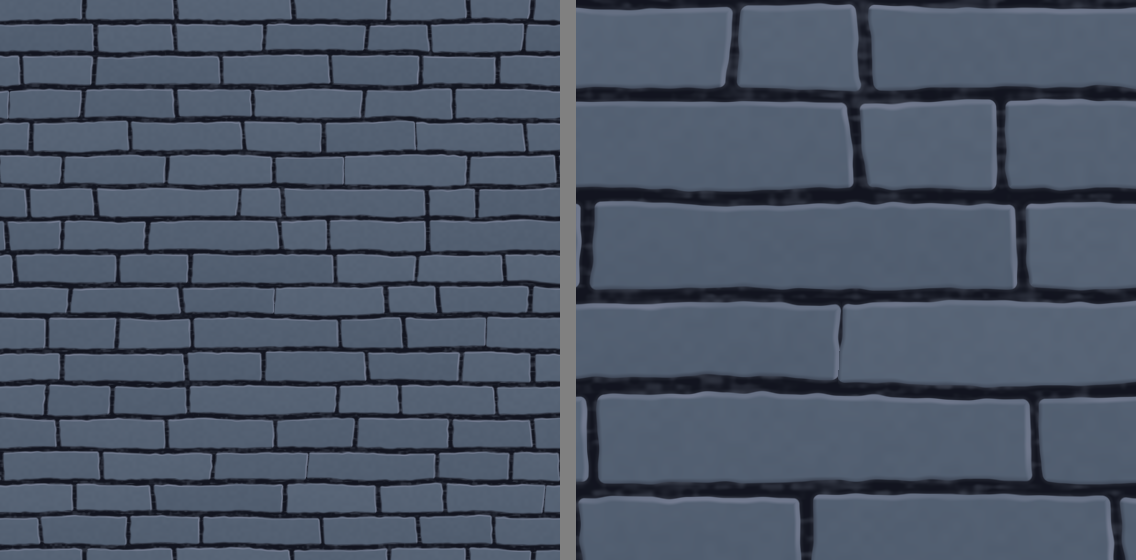
Left: the whole. Right: its middle third, enlarged.
This texture is drawn by a WebGL 2 fragment shader. Its source:

```glsl
#version 300 es
precision highp float;

uniform vec2 u_resolution;
out vec4 fragColor;

// Layout, in canvas units unless noted
const float ROWS = 17.0;
const float COLUMNS = 6.0;
const float ROW_PHASE = 0.63;       // in rows
const float COLUMN_PHASE = 0.35;    // in columns
const float COLUMN_JITTER = 0.68;   // in columns
const float BED_HALF_WIDTH = 0.0042;
const float JOINT_HALF_WIDTH = 0.0034;
const float HAIRLINE_HALF_WIDTH = 0.0004;
const float HAIRLINE_CHANCE = 0.1;
const float JOINT_SLANT = 0.07;     // in columns
const float BED_WOBBLE = 0.09;      // in rows
const float CORNER_RADIUS = 0.004;
const float EDGE_ROUGHNESS = 0.0022;
const float BEVEL_WIDTH = 0.0042;
const float TONE_VARIATION = 0.022;

const vec3 FACE = vec3(0.33, 0.38, 0.45);
const vec3 HIGHLIGHT = vec3(0.45, 0.48, 0.56);
const vec3 SHADE = vec3(0.23, 0.26, 0.32);
const vec3 MORTAR_DARK = vec3(0.07, 0.08, 0.12);
const vec3 MORTAR_LIGHT = vec3(0.22, 0.24, 0.29);

float hash(vec2 p) {
    return fract(sin(dot(p, vec2(127.1, 311.7))) * 43758.5453);
}

// Value noise that wraps once per canvas
float noise(vec2 uv, vec2 cells) {
    vec2 p = uv * cells;
    vec2 i = floor(p);
    vec2 f = fract(p);
    f = f * f * (3.0 - 2.0 * f);
    vec2 a = mod(i, cells);
    vec2 b = mod(i + 1.0, cells);
    return mix(mix(hash(a), hash(vec2(b.x, a.y)), f.x),
               mix(hash(vec2(a.x, b.y)), hash(b), f.x), f.y);
}

// Height of a bed joint, in rows
float bedHeight(float index, float x) {
    float k = mod(index, ROWS);
    float wave = noise(vec2(x, k / ROWS), vec2(14.0, ROWS)) - 0.5;
    return index + BED_WOBBLE * (hash(vec2(k, 7.3)) - 0.5 + wave);
}

// Position of an upright joint, in columns
float jointPosition(float index, float row, float v) {
    vec2 id = vec2(mod(index, COLUMNS), row);
    float jitter = COLUMN_JITTER * (hash(id + 3.7) - 0.5);
    float slant = JOINT_SLANT * (hash(id + 19.1) - 0.5) * (v - 0.5);
    return index + jitter + slant;
}

float jointHalfWidth(float index, float row) {
    float h = hash(vec2(mod(index, COLUMNS), row) + 41.9);
    return h < HAIRLINE_CHANCE ? HAIRLINE_HALF_WIDTH : JOINT_HALF_WIDTH * (0.75 + 0.45 * h);
}

void main() {
    vec2 uv = gl_FragCoord.xy / u_resolution;
    float pixel = 1.0 / min(u_resolution.x, u_resolution.y);

    // Row and its bed joints
    float y = uv.y * ROWS + ROW_PHASE;
    float nearest = floor(y + 0.5);
    float row = y < bedHeight(nearest, uv.x) ? nearest - 1.0 : nearest;
    float bottom = bedHeight(row, uv.x);
    float top = bedHeight(row + 1.0, uv.x);
    float v = (y - bottom) / (top - bottom);
    float rowId = mod(row, ROWS);

    // Joints on either side
    float x = uv.x * COLUMNS - COLUMN_PHASE - 0.5 * mod(rowId + 1.0, 2.0);
    float cell = floor(x);
    float left = -1e3, right = 1e3, leftId = 0.0, rightId = 0.0;
    for (float i = -1.0; i <= 2.0; i++) {
        float p = jointPosition(cell + i, rowId, v);
        if (p <= x && p > left) { left = p; leftId = cell + i; }
        if (p > x && p < right) { right = p; rightId = cell + i; }
    }
    vec2 brick = vec2(mod(leftId, COLUMNS), rowId);
    float along = (x - left) / (right - left) - 0.5;

    // Distance inward from each brick edge, with slight tilt and ragged rim
    float rough = EDGE_ROUGHNESS * (noise(uv, vec2(90.0)) - 0.5);
    float tilt = 0.003 * along * (hash(brick + 5.5) - 0.5);
    float inset = BED_HALF_WIDTH * (0.85 + 0.4 * hash(brick + 8.8));
    float dLeft = (x - left) / COLUMNS - jointHalfWidth(leftId, rowId);
    float dRight = (right - x) / COLUMNS - jointHalfWidth(rightId, rowId);
    float dBottom = (y - bottom) / ROWS - inset + tilt;
    float dTop = (top - y) / ROWS - inset - tilt;
    vec2 q = CORNER_RADIUS - vec2(min(dLeft, dRight), min(dBottom, dTop));
    float inside = CORNER_RADIUS - length(max(q, 0.0)) - min(max(q.x, q.y), 0.0) + rough;

    // Face with bevelled rim
    float wear = noise(uv, vec2(40.0, 60.0));
    vec3 face = FACE + TONE_VARIATION * (hash(brick + 2.2) - 0.5);
    face += 0.012 * (v - 0.5) + 0.012 * (noise(uv, vec2(150.0)) - 0.5);
    float shade = 1.0 - smoothstep(0.0, BEVEL_WIDTH * 0.7, min(dBottom, dLeft) + rough);
    float lit = 1.0 - smoothstep(BEVEL_WIDTH * 0.4, BEVEL_WIDTH, min(dTop, dRight) + rough);
    face = mix(face, SHADE, shade * (0.4 + 0.5 * wear));
    face = mix(face, HIGHLIGHT, lit * (0.35 + 0.65 * wear));

    // Streaky mortar, paler where it meets the brick
    float streak = noise(uv, vec2(60.0, 300.0)) * 0.6 + noise(uv, vec2(220.0)) * 0.4;
    float rim = smoothstep(-0.0028, 0.0, inside);
    vec3 mortar = mix(MORTAR_DARK, MORTAR_LIGHT, smoothstep(0.4, 0.95, streak) * 0.7 + rim * 0.3);

    fragColor = vec4(mix(mortar, face, smoothstep(-pixel, pixel, inside)), 1.0);
}
```
